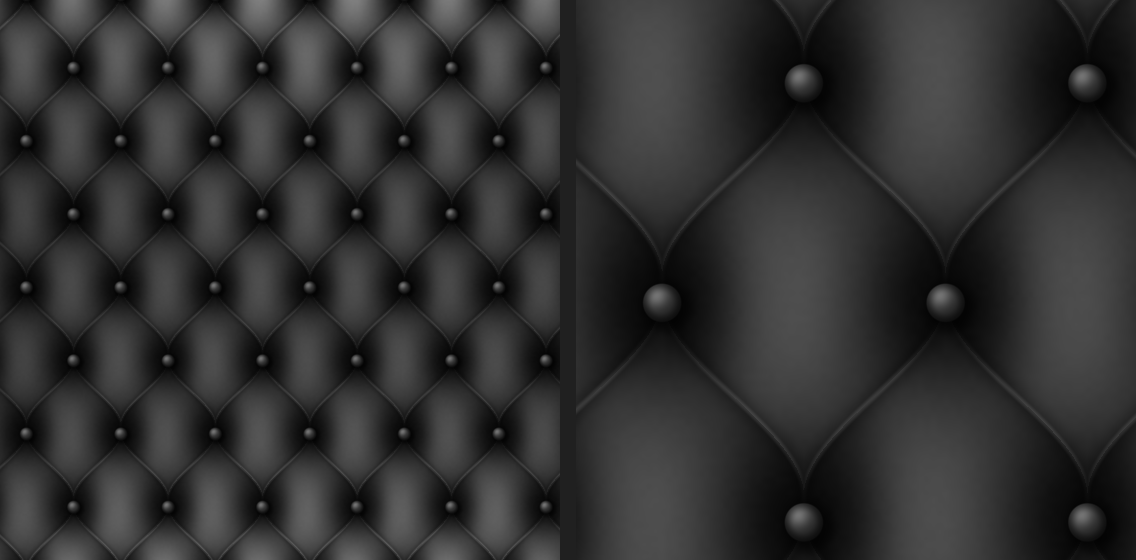
Left: the whole. Right: its middle third, enlarged.
Write a WebGL 2 fragment shader that draws this pattern.

```glsl
#version 300 es
precision highp float;

uniform vec2 u_resolution;
out vec4 fragColor;

// Lattice: half the button spacing across, and the row spacing
const vec2 PITCH = vec2(0.08437, 0.1307);
const vec2 FIRST_BUTTON = vec2(0.1315, 0.0943);
const float BUTTON_RADIUS = 0.0114;
const float SEAM_HALF_WIDTH = 0.0021;
const float SEAM_START = -0.03;
const float SEAM_END = 0.88;

// Grey levels
const float LEATHER = 0.165;
const float DOME_LIGHT = 0.135;
const float SEAM_LIGHT = 0.105;
const float BUTTON_BASE = 0.17;
const float BUTTON_LIGHT = 0.26;
const float POCKET_DEPTH = 0.72;
const float PILLOW_VARIATION = 0.07;
const float GRAIN = 0.008;

float hash(vec2 p) {
    vec3 h = fract(vec3(p.xyx) * 0.1031);
    h += dot(h, h.yzx + 33.33);
    return fract((h.x + h.y) * h.z);
}

float valueNoise(vec2 p) {
    vec2 cell = floor(p);
    vec2 f = fract(p);
    f = f * f * (3.0 - 2.0 * f);
    float low = mix(hash(cell), hash(cell + vec2(1.0, 0.0)), f.x);
    float high = mix(hash(cell + vec2(0.0, 1.0)), hash(cell + 1.0), f.x);
    return mix(low, high, f.y);
}

// Signed offset to the nearest even multiple of one
float wrapPair(float x) {
    return mod(x + 1.0, 2.0) - 1.0;
}

// Darkening of the leather drawn in around a button
float pocket(vec2 offset) {
    vec2 v = offset / vec2(0.50, 0.34);
    return exp(-dot(v, v));
}

// Padded surface: lit left of centre, falling off slowly to the right
float pillowShade(vec2 d, float id) {
    float x = d.x + 0.13;
    float spread = x < 0.0 ? mix(0.36, 0.48, id) : 0.50;
    vec2 v = vec2(x / spread, (d.y - 0.02) / 0.62);
    float dome = exp(-pow(abs(v.x), 2.4) - pow(abs(v.y), 2.2));
    float flank = 1.0 - 0.42 * smoothstep(0.35, 1.0, abs(d.x));
    return LEATHER * flank + DOME_LIGHT * dome;
}

// Small sphere lit from the upper left
float buttonShade(vec2 v) {
    float rim = smoothstep(0.45, 1.0, length(v));
    vec2 toLight = v - vec2(-0.28, 0.36);
    float glint = exp(-dot(toLight, toLight) * 3.0);
    float body = BUTTON_BASE + 0.05 * dot(v, vec2(-0.6, 0.8));
    return body * (1.0 - 0.55 * rim) + BUTTON_LIGHT * glint;
}

// Brighter towards the top and bottom, dimmer at the sides
float roomLight(vec2 uv) {
    float edge = abs(uv.y - 0.48) / 0.5;
    float side = (uv.x - 0.54) / 0.5;
    return (1.0 + 0.55 * edge * edge * edge) * (1.04 - 0.13 * side * side);
}

void main() {
    vec2 uv = gl_FragCoord.xy / u_resolution;
    float pixel = 1.0 / min(u_resolution.x, u_resolution.y);
    vec2 q = (uv - FIRST_BUTTON) / PITCH;
    float row = floor(q.y);
    float rise = q.y - row;

    // Offsets from the closest buttons of the rows above and below
    vec2 upper = vec2(wrapPair(q.x - row - 1.0), rise - 1.0);
    vec2 lower = vec2(wrapPair(q.x - row), rise);

    // S-shaped seam running from the upper to the lower button
    float along = 1.0 - rise;
    float k = clamp((along - SEAM_START) / (SEAM_END - SEAM_START), 0.0, 1.0);
    float seamX = k * k * (3.0 - 2.0 * k);
    float slope = 6.0 * k * (1.0 - k) / (SEAM_END - SEAM_START) * PITCH.x / PITCH.y;
    float side = abs(upper.x) - seamX;
    float seamDist = abs(side) * PITCH.x / sqrt(1.0 + slope * slope);

    // Pillow that owns this point
    vec2 local = side < 0.0 ? vec2(upper.x, rise) : vec2(lower.x, rise - 1.0);
    float id = hash(floor(q - local + 0.5) + 40.0);
    float shade = pillowShade(local, id) * (1.0 + PILLOW_VARIATION * (id - 0.5));

    // Fold shadow, then the lit seam, fading near the buttons
    float fade = smoothstep(0.06, 0.38, along) * (1.0 - smoothstep(0.70, 0.96, along));
    shade *= 1.0 - 0.25 * exp(-pow(seamDist / 0.0065, 2.0));
    float seam = 1.0 - smoothstep(0.0, SEAM_HALF_WIDTH + pixel, seamDist);
    shade += SEAM_LIGHT * seam * mix(0.25, 1.0, fade);

    shade *= 1.0 - POCKET_DEPTH * min(pocket(upper) + pocket(lower), 1.0);
    shade *= roomLight(uv);
    shade += GRAIN * (valueNoise(uv * 260.0) - 0.5);

    // Button with a soft contact shadow to its lower right
    vec2 nearest = (rise > 0.5 ? upper : lower) * PITCH / BUTTON_RADIUS;
    float contact = length(nearest - vec2(0.25, -0.2));
    shade *= 1.0 - 0.55 * (1.0 - smoothstep(0.8, 1.7, contact));
    float cover = 1.0 - smoothstep(-pixel, pixel, (length(nearest) - 1.0) * BUTTON_RADIUS);
    shade = mix(shade, buttonShade(nearest), cover);

    fragColor = vec4(vec3(clamp(shade, 0.0, 1.0)), 1.0);
}
```
